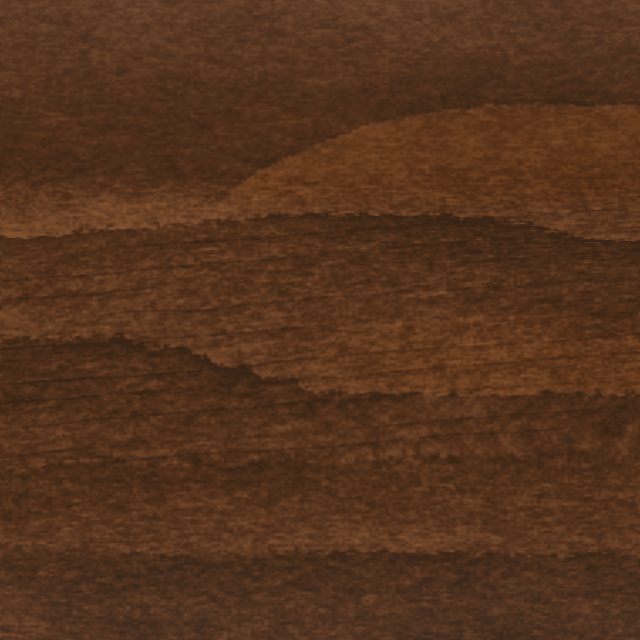
Reproduce this texture procedurally as a three.js fragment shader.

```glsl
#define DARK vec3(0.225, 0.142, 0.082)
#define MID vec3(0.322, 0.189, 0.105)
#define LIGHT vec3(0.446, 0.274, 0.157)
#define HAZE vec3(0.012, 0.018, 0.028)
#define WARMTH vec3(0.020, 0.001, -0.014)
#define FLECK_SCALE vec2(75.0, 230.0)
#define MOTTLE_SCALE vec2(190.0, 230.0)
#define GRAIN_SLOPE 0.08
#define VEIN_COUNT 11

varying vec2 vUv;

float hash(vec2 p) {
  vec3 q = fract(p.xyx * 0.1031);
  q += dot(q, q.yzx + 33.33);
  return fract((q.x + q.y) * q.z);
}

float noise(vec2 p) {
  vec2 i = floor(p);
  vec2 f = fract(p);
  f = f * f * (3.0 - 2.0 * f);
  float low = mix(hash(i), hash(i + vec2(1.0, 0.0)), f.x);
  float high = mix(hash(i + vec2(0.0, 1.0)), hash(i + vec2(1.0, 1.0)), f.x);
  return mix(low, high, f.y);
}

float fbm(vec2 p) {
  float sum = 0.0;
  float gain = 0.5;
  for (int i = 0; i < 4; i++) {
    sum += gain * noise(p);
    p = p * 2.03 + 17.3;
    gain *= 0.5;
  }
  return sum / 0.9375;
}

// Growth ring: pale on the positive side, dark on the other, both fading out
float ring(float d, float soft, float paleFade, float darkFade) {
  float pale = exp(-abs(d) / paleFade);
  float dark = exp(-abs(d) / darkFade);
  return mix(-dark, pale, smoothstep(-soft, soft, d));
}

float crease(float d, float width) {
  return exp(-d * d / (width * width));
}

// Strength along a ring, so that it fades in and out
float presence(float x, float seed) {
  return smoothstep(0.2, 0.75, noise(vec2(x * 6.0 + seed, seed)));
}

// Thin slanted veins that come and go along their length
float veins(vec2 p) {
  float sum = 0.0;
  for (int i = 0; i < VEIN_COUNT; i++) {
    float id = float(i);
    float wobble = 0.014 * (fbm(vec2(p.x * 6.0, id * 7.1)) - 0.5);
    float base = 0.25 + 0.033 * (id + 0.7 * hash(vec2(id, 4.0)));
    float d = p.y - base - GRAIN_SLOPE * p.x - wobble;
    sum += presence(p.x * 0.5, id * 9.7) * (crease(d, 0.0021) + 0.3 * crease(d + 0.004, 0.007));
  }
  return sum;
}

void main() {
  vec2 p = vUv;

  // Grain tilts upward to the right in the middle of the board
  float tilt = smoothstep(0.24, 0.4, p.y) * (1.0 - smoothstep(0.55, 0.72, p.y));
  vec2 g = vec2(p.x, p.y - GRAIN_SLOPE * p.x * tilt);
  g.y += 0.006 * noise(p * vec2(5.0, 9.0));
  float streaks = fbm(g * vec2(4.0, 36.0)) - 0.5;
  float blotches = fbm(p * vec2(9.0, 15.0) + 5.0) - 0.5;
  float flecks = noise(g * FLECK_SCALE) + 0.6 * noise(g * FLECK_SCALE * vec2(0.5, 0.6) + 9.0) - 0.8;
  float mottle = noise(p * MOTTLE_SCALE) + 0.6 * noise(p * MOTTLE_SCALE * 0.5 + 3.0) - 0.8;

  // Ring outlines, from top to bottom
  float ragged = fbm(vec2(p.x * 26.0, 3.0)) - 0.5;
  float wavy = fbm(vec2(p.x * 6.0, 8.0)) - 0.5;
  float crumble = 0.006 * flecks + 0.004 * mottle + 0.008 * streaks;
  float s = clamp((p.x - 0.35) / 0.45, 0.0, 1.0);
  float tongue = 0.70 + 0.137 * (1.0 - (1.0 - s) * (1.0 - s)) + 0.006 * ragged;
  float ridge = 0.632 + 0.028 * smoothstep(0.0, 0.45, p.x)
    - 0.034 * smoothstep(0.75, 0.93, p.x) + 0.010 * wavy + 0.006 * ragged;
  float jag = smoothstep(0.15, 0.25, p.x) * (1.0 - smoothstep(0.45, 0.5, p.x));
  float wedge = 0.472 - 0.022 * smoothstep(0.18, 0.26, p.x)
    - 0.045 * smoothstep(0.33, 0.45, p.x) - 0.020 * smoothstep(0.455, 0.475, p.x)
    + (0.006 + 0.05 * jag) * ragged;
  float dTongue = tongue - p.y + 0.5 * crumble;
  float dRidge = p.y - ridge + crumble;
  float dWedge = p.y - wedge + crumble;
  float dLower = p.y - 0.272 - 0.012 * p.x - 0.03 * wavy + 1.5 * crumble;
  float dFoot = p.y - 0.132 - 0.022 * wavy + crumble;

  // Broad tone
  float inTongue = smoothstep(0.33, 0.38, p.x);
  float footSoft = mix(0.018, 0.004, smoothstep(0.25, 0.6, p.x));
  float tone = 0.50;
  tone += 0.22 * ring(dTongue, mix(0.04, 0.003, inTongue), 0.09, 0.11);
  tone += 0.26 * ring(dRidge, 0.004, 0.035, mix(0.035, 0.09, smoothstep(0.4, 0.8, p.x)));
  tone += 0.25 * ring(dWedge, 0.004, 0.09, mix(0.09, 0.035, smoothstep(0.4, 0.55, p.x)));
  tone += (0.04 + 0.15 * presence(p.x, 2.7)) * ring(dLower, 0.014, 0.07, 0.05);
  tone += (0.13 + 0.12 * presence(p.x, 6.1)) * ring(dFoot, footSoft, 0.05, 0.15);
  tone -= 0.20 * presence(p.x, 4.3) * crease(dRidge + 0.005, 0.006);
  tone -= (0.08 + 0.18 * jag) * presence(p.x, 8.9) * crease(dWedge + 0.006, 0.008);
  tone -= 0.15 * smoothstep(0.6, 1.0, p.x) * (1.0 - smoothstep(0.0, 0.13, p.y));
  tone += 0.15 * smoothstep(0.82, 0.98, p.y);

  // Fine tone, calmer near the top
  float grainGain = mix(1.0, 0.7, smoothstep(0.68, 0.76, p.y));
  tone += 0.34 * streaks * grainGain + 0.26 * blotches;
  tone += (0.40 * flecks + 0.38 * mottle) * grainGain;
  tone -= 0.28 * veins(p);

  // Sparse bright fibres and short glints
  float fibre = smoothstep(0.74, 0.94, noise(g * vec2(12.0, 140.0) + 31.0));
  tone += 0.22 * fibre * tilt * smoothstep(0.0, 0.8, p.x);
  float glint = smoothstep(0.78, 0.95, noise(g * vec2(60.0, 170.0) + 57.0));
  tone += 0.20 * glint * grainGain;

  // Colour: stain ramp, warm heartwood, pale sheen near top and bottom
  tone = clamp(tone, 0.0, 1.2);
  vec3 color = mix(DARK, MID, min(tone, 0.5) * 2.0);
  color = mix(color, LIGHT, max(tone - 0.5, 0.0) * 2.0);
  float heart = smoothstep(0.0, 0.01, dTongue) * smoothstep(0.66, 0.71, p.y) * inTongue;
  heart += 0.8 * smoothstep(0.0, 0.01, dWedge) * smoothstep(0.4, 0.65, p.x)
    * (1.0 - smoothstep(0.45, 0.55, p.y));
  float sheen = smoothstep(0.78, 1.0, p.y) + 1.0 - smoothstep(0.0, 0.24, p.y);
  color += WARMTH * heart + HAZE * sheen;
  gl_FragColor = vec4(color, 1.0);
}
```
